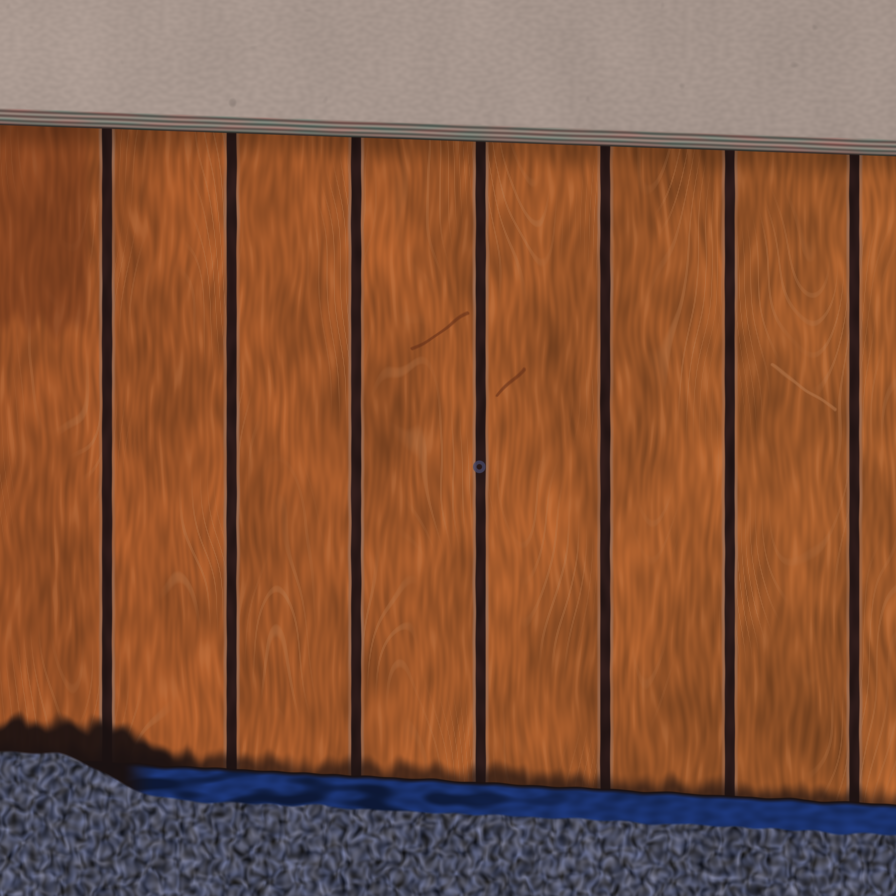
Reproduce this texture procedurally as a Shadertoy shader.

```glsl
// Varnished wooden planks with dark grooves, between a plaster wall with a striped
// trim above and a blue strip and speckled carpet below. Planks repeat by fract;
// grain, wear and carpet pile are layers of gradient noise.

const float PLANK_PITCH = 0.139;        // distance between grooves
const float FIRST_GROOVE = 0.1195;      // centre of the leftmost groove
const float GROOVE_HALF = 0.0055;
const float EDGE_WIDTH = 0.0032;        // pale worn line beside a groove
const float TRIM_HEIGHT = 0.0185;
const float STRIP_START = 0.155;
const vec3 WOOD = vec3(0.595, 0.315, 0.150);
const vec3 WOOD_DARK = vec3(0.39, 0.18, 0.09);
const vec3 WOOD_PALE = vec3(0.70, 0.46, 0.29);
const vec3 WORN_EDGE = vec3(0.61, 0.43, 0.33);
const vec3 GROOVE = vec3(0.16, 0.095, 0.09);
const vec3 WALL = vec3(0.655, 0.590, 0.555);
const vec3 TRIM = vec3(0.47, 0.42, 0.39);
const vec3 BLUE = vec3(0.10, 0.19, 0.42);
const vec3 CARPET = vec3(0.265, 0.275, 0.34);
const vec3 SHADOW = vec3(0.10, 0.065, 0.065);

// Scratches as segments (start, end)
const vec4 SCRATCHES[3] = vec4[3](
    vec4(0.460, 0.610, 0.522, 0.650),
    vec4(0.555, 0.558, 0.585, 0.590),
    vec4(0.862, 0.590, 0.932, 0.542));

float hash(float n) {
    n = fract(n * 0.1031);
    n *= n + 33.33;
    return fract(n * (n + n));
}

vec2 gradient(vec2 cell) {
    vec3 p = fract(cell.xyx * vec3(0.1031, 0.1030, 0.0973));
    p += dot(p, p.yzx + 33.33);
    float angle = 6.2832 * fract((p.x + p.y) * p.z);
    return vec2(cos(angle), sin(angle));
}

// Gradient noise, about -0.7 to 0.7
float noise(vec2 p) {
    vec2 i = floor(p), f = p - i;
    vec2 u = f * f * f * (f * (f * 6.0 - 15.0) + 10.0);
    vec2 e = vec2(1.0, 0.0);
    float low = mix(dot(gradient(i), f), dot(gradient(i + e), f - e), u.x);
    float high = mix(dot(gradient(i + e.yx), f - e.yx), dot(gradient(i + 1.0), f - 1.0), u.x);
    return mix(low, high, u.y);
}

float segment(vec2 p, vec2 a, vec2 b) {
    vec2 ab = b - a;
    return length(p - a - ab * clamp(dot(p - a, ab) / dot(ab, ab), 0.0, 1.0));
}

vec3 wallColor(vec2 p) {
    float weave = noise(p * vec2(120.0, 190.0)) + 0.7 * noise(p * vec2(16.0, 9.0));
    float specks = smoothstep(0.48, 0.65, noise(p * 48.0 + 7.0));
    return WALL * (1.01 - 0.04 * p.x + 0.055 * weave - 0.12 * specks);
}

vec3 trimColor(float t, float x) {
    float stripes = cos(6.2832 * (t * 3.5 + 0.15 * noise(vec2(x * 12.0, 3.0))));
    float tint = noise(vec2(x * 22.0, t * 4.0));
    vec3 color = TRIM * (1.0 + 0.22 * stripes) + vec3(0.13, -0.04, -0.03) * tint;
    return color * mix(1.0, 0.5, smoothstep(0.75, 1.0, t));
}

vec3 plankColor(vec2 p, float px) {
    float slot = (p.x - FIRST_GROOVE) / PLANK_PITCH;
    float id = floor(slot), local = fract(slot) - 0.5;
    float seed = hash(id + 12.0);
    vec2 q = p + vec2(seed * 9.0, seed * 31.0);

    // Blotches, fine streaks and arched growth lines
    float blotch = noise(q * vec2(9.0, 5.0)) + 0.5 * noise(q * vec2(22.0, 17.0));
    float bend = 0.012 * noise(q * vec2(14.0, 9.0));
    float streak = noise(vec2((q.x + bend) * 165.0, q.y * 23.0))
                 + 0.6 * noise(vec2((q.x + bend) * 80.0, q.y * 12.0));
    float arch = seed > 0.5 ? 1.0 : -1.0;
    float centre = local - 0.3 * (hash(id + 40.0) - 0.5);
    float ring = 14.0 * arch * q.y + 22.0 * centre * centre + 2.2 * noise(q * vec2(15.0, 7.0));
    float line = smoothstep(0.72, 1.0, cos(6.2832 * ring));
    line *= smoothstep(-0.1, 0.4, noise(q * vec2(12.0, 6.0) + 20.0));
    vec3 color = WOOD * (0.97 + 0.08 * seed) + vec3(0.0, 0.02, 0.01) * p.x;
    color *= 1.0 + 0.22 * blotch + 0.20 * streak;
    color = mix(color, WOOD_PALE, 0.38 * line + 0.25 * smoothstep(0.25, 0.7, streak));

    // Dark stain with a ragged lower end on the leftmost plank
    float stainEnd = 0.625 + 0.07 * noise(vec2(p.x * 38.0, 2.0));
    float stain = smoothstep(0.0, 0.025, p.y - stainEnd) * smoothstep(0.105, 0.09, p.x);
    color = mix(color, WOOD_DARK, 0.38 * stain);

    for (int i = 0; i < 3; i++) {
        vec2 wobble = 0.008 * vec2(0.0, noise(p * 28.0));
        float d = segment(p + wobble, SCRATCHES[i].xy, SCRATCHES[i].zw);
        color = mix(color, i < 2 ? WOOD_DARK : WOOD_PALE, 0.6 * smoothstep(0.003, 0.0005, d));
    }

    // Worn edges, then the groove between planks
    float d = (0.5 - abs(local)) * PLANK_PITCH - GROOVE_HALF;
    d += 0.0008 * noise(vec2(id * 7.0, p.y * 30.0));
    float wear = 0.7 + 0.6 * noise(vec2(id * 5.0 + sign(local) * 2.3, p.y * 14.0));
    color = mix(color, WORN_EDGE, wear * (1.0 - smoothstep(EDGE_WIDTH * 0.5, EDGE_WIDTH * 1.5, d)));
    vec3 gap = GROOVE * (1.0 + 0.35 * noise(p * vec2(90.0, 30.0)));
    return mix(gap, color, smoothstep(-px, px, d));
}

vec3 carpetColor(vec2 p) {
    vec2 q = p + 0.006 * vec2(noise(p * 60.0), noise(p * 60.0 + 31.0));
    float pile = noise(q * vec2(150.0, 115.0)) + 0.7 * noise(q * 75.0 + 11.0);
    vec3 color = CARPET * (1.0 + 0.85 * pile + 0.15 * noise(p * 13.0));
    return color + vec3(0.04, 0.02, -0.03) * noise(q * 95.0 + 50.0);
}

void mainImage(out vec4 fragColor, in vec2 fragCoord) {
    vec2 p = fragCoord / iResolution.xy;
    float px = 1.0 / min(iResolution.x, iResolution.y);
    float wallEnd = 0.879 - 0.035 * p.x;
    float woodEnd = 0.156 - 0.054 * p.x + 0.003 * noise(vec2(p.x * 30.0, 5.0));
    float carpetTop = 0.117 - 0.049 * p.x + 0.044 * (1.0 - smoothstep(0.06, 0.19, p.x))
                    + 0.006 * noise(vec2(p.x * 24.0, 9.0));

    // Planks, shaded under the trim and dirty at the foot
    vec3 color = plankColor(p, px);
    color *= 1.0 - 0.22 * smoothstep(0.035, 0.0, wallEnd - TRIM_HEIGHT - p.y);
    float ragged = 0.016 * noise(vec2(p.x * 55.0, p.y * 18.0));
    float foot = p.y - woodEnd + ragged;
    color = mix(color, SHADOW, 0.65 * smoothstep(0.022, 0.0, foot));
    float pool = 0.037 * (1.0 - smoothstep(0.10, 0.25, p.x));
    color = mix(color, SHADOW, 0.92 * smoothstep(0.012, -0.006, foot - pool) * smoothstep(0.26, 0.18, p.x));

    // Small bolt in the middle groove
    float bolt = length(p - vec2(0.535, 0.479));
    color = mix(color, vec3(0.27, 0.27, 0.38), 0.8 * smoothstep(0.003, 0.001, abs(bolt - 0.005)));

    // Blue strip, darker in patches, then carpet
    float patches = smoothstep(-0.1, 0.3, noise(p * vec2(18.0, 60.0))) * smoothstep(0.85, 0.4, p.x);
    vec3 strip = mix(BLUE * (1.0 + 0.3 * noise(p * vec2(50.0, 100.0))), BLUE * 0.5, patches);
    strip = mix(SHADOW, strip, smoothstep(STRIP_START - 0.02, STRIP_START + 0.02, p.x));
    strip = mix(strip, SHADOW, smoothstep(-0.006, 0.0, p.y - woodEnd));
    color = mix(strip, color, smoothstep(-px, px, p.y - woodEnd));
    color = mix(carpetColor(p), color, smoothstep(-0.002, 0.002, p.y - carpetTop));

    // Trim and wall
    float t = (wallEnd - p.y) / TRIM_HEIGHT;
    color = mix(color, trimColor(t, p.x), smoothstep(-px, px, p.y - wallEnd + TRIM_HEIGHT));
    color = mix(color, wallColor(p), smoothstep(-px, px, p.y - wallEnd));
    fragColor = vec4(clamp(color, 0.0, 1.0), 1.0);
}
```
